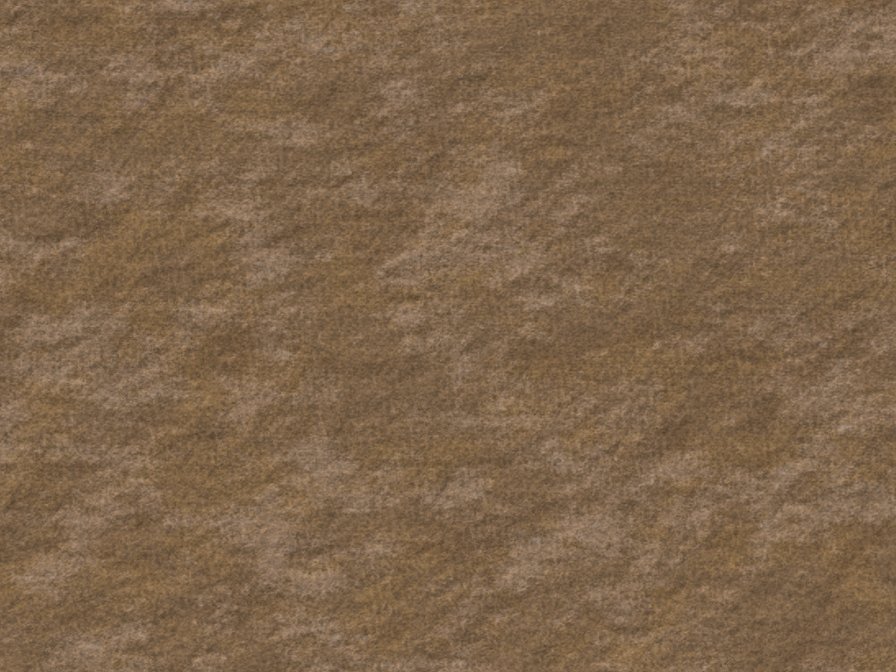
Write a Shadertoy shader that draws this texture.

```glsl
float hash(vec2 p) {
    return fract(sin(dot(p, vec2(127.1, 311.7))) * 43758.5453);
}

float noise(vec2 p) {
    vec2 cell = floor(p), f = fract(p);
    f = f * f * (3.0 - 2.0 * f);
    float low = mix(hash(cell), hash(cell + vec2(1, 0)), f.x);
    float high = mix(hash(cell + vec2(0, 1)), hash(cell + vec2(1, 1)), f.x);
    return mix(low, high, f.y);
}

// Rough fractal noise, strong in its small octaves
float fbm(vec2 p) {
    float sum = 0.0, weight = 0.304;
    for (int i = 0; i < 6; i++) {
        sum += weight * noise(p);
        p = mat2(0.9, 0.436, -0.436, 0.9) * p * 2.03 + 17.3;
        weight *= 0.75;
    }
    return sum;
}

float height(vec2 p) {
    return fbm(p * vec2(15.0, 24.0));
}

void mainImage(out vec4 fragColor, in vec2 fragCoord) {
    vec2 p = fragCoord / iResolution.y;

    // Beds of stone rise gently to the right
    vec2 q = mat2(0.96, -0.28, 0.28, 0.96) * p + 3.0;
    float relief = height(q) - height(q + vec2(-0.002, 0.008));

    // Sandy grain, sharp at the scale of single crumbs
    float grain = noise(q * vec2(250.0, 310.0)) + 0.8 * noise(p * 410.0 + 9.0) - 0.9;

    // Mineral patches, crumbling into grains at their rims
    float paleField = fbm(q * vec2(11.0, 17.0) + 60.0);
    float pale = smoothstep(0.44, 0.7, paleField + relief * 0.3 + grain * 0.04);
    float ochreField = fbm(q * vec2(12.0, 16.0) + 130.0);
    float ochre = smoothstep(0.42, 0.64, ochreField + grain * 0.1);
    float shadow = smoothstep(0.48, 0.7, fbm(q * vec2(10.0, 18.0) + 210.0));

    vec3 stone = vec3(0.48, 0.382, 0.282);
    stone = mix(stone, vec3(0.525, 0.41, 0.268), ochre * 0.65);
    stone = mix(stone, vec3(0.575, 0.475, 0.39), pale * 0.75);
    stone = mix(stone, vec3(0.415, 0.318, 0.225), shadow * 0.5);

    // Short dark creases, broken up by a slow mask
    float crease = abs(fbm(q * vec2(7.0, 13.0) + 300.0) - 0.5);
    float creaseMask = smoothstep(0.6, 0.85, noise(q * 10.0 + 80.0));
    stone *= 1.0 - 0.1 * creaseMask * (1.0 - smoothstep(0.0, 0.018, crease));

    // Cool grey flecks on the pale patches
    float fleck = smoothstep(0.72, 0.92, noise(q * vec2(120.0, 180.0) + 5.0));
    stone = mix(stone, vec3(0.6, 0.54, 0.5), fleck * pale * 0.4);
    stone *= 1.0 + 0.62 * relief + 0.2 * grain;

    fragColor = vec4(clamp(stone, 0.0, 1.0), 1.0);
}
```
